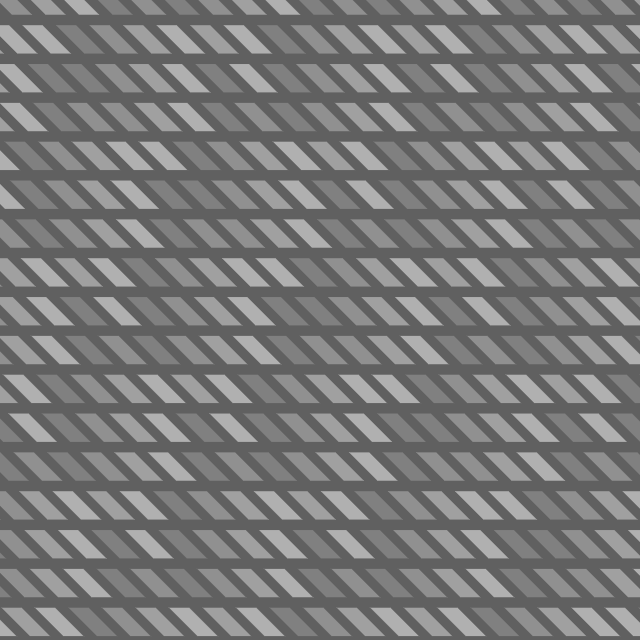
Give the GLSL for this pattern, as a Shadertoy shader.

```glsl
// Rows of slanted grey bars whose four tones step along each row on a dark ground.

// Tone index 0..3: a six-bar cycle with one seam, shifted over three rows.
float toneIndex(float column, float row) {
    float phase = mod(column - step(column, -0.5), 6.0);
    return mod(3.0 + min(phase, 8.0 - phase) + mod(-row, 3.0), 4.0);
}

void mainImage(out vec4 fragColor, in vec2 fragCoord) {
    vec2 uv = fragCoord / iResolution.y;

    // Sheared grid: columns follow the 45 degree diagonal, rows stay level
    vec2 pitch = 1.0 / vec2(19.09, 16.48);
    vec2 grid = vec2(uv.x + uv.y - 1.0, uv.y) / pitch + vec2(0.2825, 0.034);
    vec2 cell = floor(grid);

    // Distance to the bar, in canvas units
    vec2 edge = (abs(grid - cell - 0.5) - vec2(0.3, 0.365)) * pitch;
    float dist = max(edge.x * 0.7071, edge.y);
    float bar = clamp(0.5 - dist * iResolution.y, 0.0, 1.0);

    // Flat tones in even steps
    float tone = 0.502 + 0.0627 * toneIndex(cell.x, cell.y);
    fragColor = vec4(vec3(mix(0.378, tone, bar)), 1.0);
}
```
